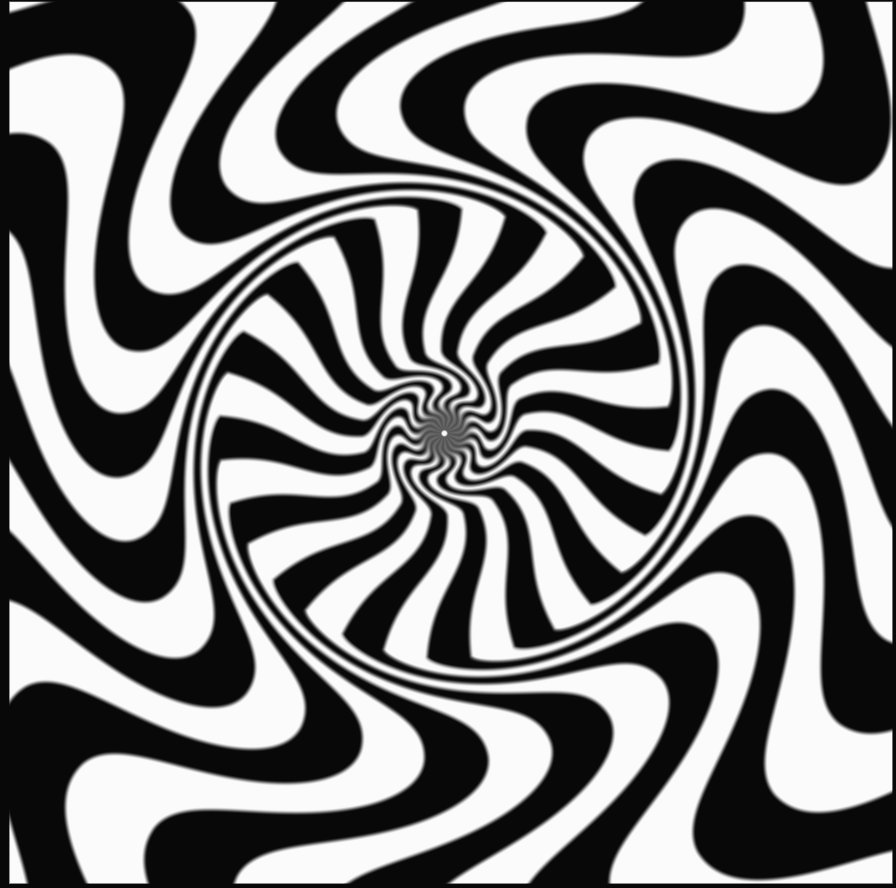
Reproduce this background procedurally as a Shadertoy shader.

```glsl
const vec3 INK = vec3(0.03);
const vec3 PAPER = vec3(0.985);
const vec3 HUB_GREY = vec3(0.33);
const vec2 CENTER = vec2(0.496, 0.512);
const float ARMS = 16.0;
const float EDGE_SOFTNESS = 0.0034;
const float HUB_RADIUS = 0.030;
const float DOT_RADIUS = 0.0045;
const vec2 FRAME_LOW = vec2(0.0105, 0.005);
const vec2 FRAME_HIGH = vec2(0.996, 0.998);

// Radii where the arms reverse, their angles there, and where each sweep is half done
const int TURNS = 8;
const float TURN_RADIUS[TURNS] = float[](0.014, 0.031, 0.052, 0.094, 0.252, 0.368, 0.552, 0.748);
const float TURN_DEGREES[TURNS] = float[](60.0, 85.0, 64.0, 109.0, 91.2, 159.6, 126.8, 146.0);
const float SWEEP_MIDDLE[TURNS - 1] = float[](0.5, 0.5, 0.45, 0.4, 0.28, 0.47, 0.5);
const float SWEEP_STEEPNESS = 1.8;

// S-curve from 0 to 1 that passes one half at the given middle
float sweep(float t, float middle) {
    t = clamp(t, 0.0, 1.0);
    float rising = pow(t * (1.0 - middle), SWEEP_STEEPNESS);
    float falling = pow((1.0 - t) * middle, SWEEP_STEEPNESS);
    return rising / (rising + falling);
}

// Angle of an arm's centre line at a given radius
float armAngle(float radius) {
    float degreesSum = TURN_DEGREES[0];
    for (int i = 0; i < TURNS - 1; i++) {
        float t = (radius - TURN_RADIUS[i]) / (TURN_RADIUS[i + 1] - TURN_RADIUS[i]);
        degreesSum += (TURN_DEGREES[i + 1] - TURN_DEGREES[i]) * sweep(t, SWEEP_MIDDLE[i]);
    }
    return radians(degreesSum);
}

// Coverage of the light stripes, softened by true distance to the edge
float lightStripes(vec2 p) {
    const float STEP = 0.001;
    float radius = max(length(p), 0.001);
    float armsPerRadian = ARMS / radians(360.0);
    float phase = (atan(p.y, p.x) - armAngle(radius)) * armsPerRadian;
    float slope = (armAngle(radius + STEP) - armAngle(radius - STEP)) / (2.0 * STEP);
    float gradient = length(vec2(1.0 / radius, slope)) * armsPerRadian;
    float edgeDistance = (abs(fract(phase + 0.5) - 0.5) - 0.25) / gradient;
    return smoothstep(-EDGE_SOFTNESS, EDGE_SOFTNESS, edgeDistance);
}

// Coverage of the area inside the dark border
float insideFrame(vec2 uv) {
    vec2 margin = min(uv - FRAME_LOW, FRAME_HIGH - uv);
    return smoothstep(-0.001, 0.001, min(margin.x, margin.y));
}

void mainImage(out vec4 fragColor, in vec2 fragCoord) {
    vec2 uv = fragCoord / iResolution.xy;
    vec2 p = (uv - CENTER) * iResolution.xy / iResolution.y;
    float radius = length(p);

    vec3 color = mix(INK, PAPER, lightStripes(p));

    // Grey hub with a bright dot
    float hub = 1.0 - smoothstep(0.6 * HUB_RADIUS, 1.3 * HUB_RADIUS, radius);
    color = mix(color, HUB_GREY, 0.8 * hub);
    color = mix(color, PAPER, 1.0 - smoothstep(0.4 * DOT_RADIUS, DOT_RADIUS, radius));

    color = mix(INK, color, insideFrame(uv));
    fragColor = vec4(color, 1.0);
}
```
